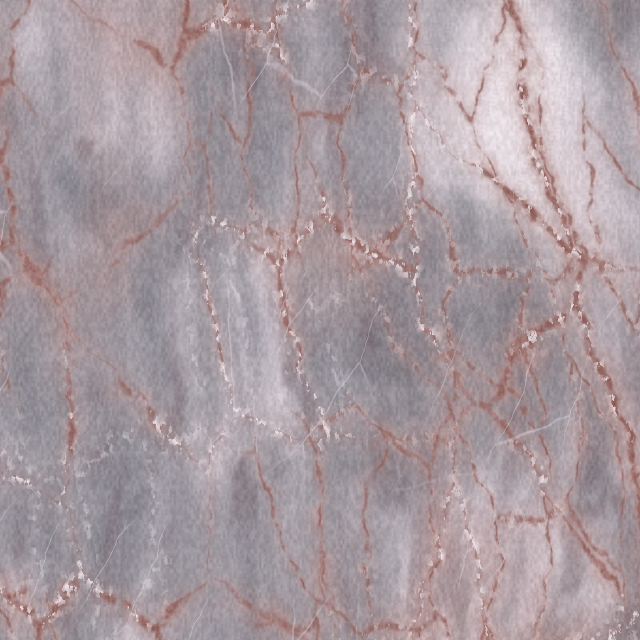
Reproduce this texture procedurally as a three.js fragment shader.

```glsl
varying vec2 vUv;

// Stone colours
const vec3 SLATE = vec3(0.50, 0.49, 0.525);
const vec3 GREY = vec3(0.625, 0.607, 0.64);
const vec3 PALE = vec3(0.80, 0.765, 0.80);
const vec3 WHITE = vec3(0.93, 0.90, 0.92);
const vec3 BLUSH = vec3(0.715, 0.575, 0.565);
const vec3 RUST = vec3(0.56, 0.375, 0.355);
const vec3 PLUM = vec3(0.45, 0.39, 0.42);

// Sizes in canvas units, scales in repeats across the canvas
const vec2 VEIN_SCALE = vec2(5.4, 2.8);
const vec2 BRANCH_SCALE = vec2(11.0, 3.8);
const vec2 HAIR_SCALE = vec2(9.0, 3.0);
const vec2 STREAK_SCALE = vec2(14.0, 2.4);
const vec2 GRAIN_SCALE = vec2(300.0, 130.0);
const float VEIN_WIDTH = 0.0045;
const float BRANCH_WIDTH = 0.0026;
const float HAIR_WIDTH = 0.0011;
const float HALO_WIDTH = 0.014;
const float GRAIN_CONTRAST = 0.085;
const float LEAN = 0.16;

float hash(vec2 p) {
  return fract(sin(dot(p, vec2(127.1, 311.7))) * 43758.5453);
}

vec2 hash2(vec2 p) {
  return vec2(hash(p), hash(p + 37.3));
}

float noise(vec2 p) {
  vec2 i = floor(p), f = fract(p);
  f = f * f * (3.0 - 2.0 * f);
  return mix(mix(hash(i), hash(i + vec2(1.0, 0.0)), f.x),
             mix(hash(i + vec2(0.0, 1.0)), hash(i + 1.0), f.x), f.y);
}

float fbm(vec2 p) {
  float sum = 0.0, amp = 0.533;
  for (int i = 0; i < 4; i++) {
    sum += amp * noise(p);
    p = mat2(1.6, 1.2, -1.2, 1.6) * p + 17.7;
    amp *= 0.5;
  }
  return sum;
}

// Vertical streaks keep their direction through all octaves
float streaks(vec2 p) {
  return 0.5 * noise(p) + 0.3 * noise(p * 2.1 + 9.2) + 0.2 * noise(p * 4.3 + 4.7);
}

// Distance to the nearest border of irregular cells, in canvas units
float crackDistance(vec2 p, vec2 scale) {
  p *= scale;
  vec2 cell = floor(p), f = fract(p), nearest = vec2(0.0);
  float best = 8.0, edge = 8.0;
  for (int y = -1; y <= 1; y++) for (int x = -1; x <= 1; x++) {
    vec2 g = vec2(float(x), float(y));
    vec2 r = g + hash2(cell + g) - f;
    if (dot(r, r) < best) { best = dot(r, r); nearest = r; }
  }
  for (int y = -2; y <= 2; y++) for (int x = -2; x <= 2; x++) {
    vec2 g = vec2(float(x), float(y));
    vec2 r = g + hash2(cell + g) - f;
    vec2 d = r - nearest;
    if (dot(d, d) > 0.0001) edge = min(edge, dot(0.5 * (r + nearest), normalize(d)));
  }
  return edge / scale.x;
}

float line(float d, float width) {
  return 1.0 - smoothstep(width * 0.2, width * 1.4, d);
}

void main() {
  vec2 p = vUv;
  vec2 bend = vec2(fbm(p * 3.5 + 3.1), fbm(p * 3.5 + 51.4)) - 0.5;
  vec2 jag = vec2(fbm(p * 30.0 + 8.3), fbm(p * 30.0 + 71.9)) - 0.5;
  vec2 q = p + vec2(LEAN * p.y, 0.0) + 0.10 * bend + 0.024 * jag;

  // Clouded grey body with soft vertical streaks
  float cloud = fbm(p * vec2(4.0, 2.4) + 2.0 * bend + 12.0);
  float streak = streaks((p + 0.12 * bend) * STREAK_SCALE + 5.0);
  float tone = 0.6 * cloud + 0.4 * streak;
  vec3 col = mix(SLATE, GREY, smoothstep(0.28, 0.53, tone));
  col = mix(col, PALE, smoothstep(0.48, 0.69, tone));
  float plum = smoothstep(0.58, 0.80, streaks(p * vec2(17.0, 4.5) + 2.0 * bend + 63.0));
  col = mix(col, PLUM, 0.45 * plum);

  // Milky patch towards the upper right
  vec2 m = (p - vec2(0.83, 0.84)) / vec2(0.12, 0.26) + 1.2 * bend;
  float milk = exp(-dot(m, m)) * smoothstep(0.2, 0.55, 0.5 * (cloud + streak));
  col = mix(col, WHITE, 0.9 * milk);

  // Vein networks, broken up along their length
  float vein = crackDistance(q, VEIN_SCALE);
  float branch = crackDistance(q + 0.04 * bend + 7.3, BRANCH_SCALE);
  float strength = smoothstep(0.25, 0.70, noise(p * 6.0 + 21.0));
  float branching = smoothstep(0.46, 0.74, noise(p * 4.2 + 44.0) + 0.12 * p.x);
  float rough = fbm(p * 70.0 + 13.0);

  // Blush stain spreading around the veins
  float stain = exp(-vein / HALO_WIDTH) * (0.35 + 0.65 * strength);
  stain += 0.55 * branching * exp(-branch / (0.7 * HALO_WIDTH));
  float wash = smoothstep(0.50, 0.74, fbm(p * vec2(6.0, 3.5) + 90.0) + 0.12 * p.x - 0.03);
  stain = clamp(stain * (0.3 + 1.2 * rough) + 0.34 * wash, 0.0, 1.0);
  col = mix(col, BLUSH, 0.85 * stain);

  // Rust cores
  float core = line(vein, VEIN_WIDTH * (0.3 + strength)) * (0.3 + 0.7 * strength);
  core = max(core, 0.75 * branching * line(branch, BRANCH_WIDTH));
  col = mix(col, RUST, 0.9 * core * smoothstep(0.22, 0.62, rough));

  // Pale crust flaking off some veins
  float crustZone = smoothstep(0.50, 0.70, noise(p * 5.0 + 33.0) + 0.16 * p.x);
  float crust = exp(-min(vein, branch + 0.005) / 0.006) * crustZone;
  crust *= smoothstep(0.52, 0.64, fbm(p * vec2(150.0, 100.0) + 6.0));
  col = mix(col, WHITE, 0.9 * crust);

  // Fine white slanting hairlines
  vec2 h = p + vec2(-0.40 * p.y, 0.0) + 0.06 * bend + 0.012 * jag;
  float hair = line(crackDistance(h + 3.7, HAIR_SCALE), HAIR_WIDTH);
  hair *= smoothstep(0.45, 0.80, noise(p * 8.0 + 81.0));
  col = mix(col, PALE, 0.55 * hair);

  // Fine upright grain
  float grain = noise(p * GRAIN_SCALE) + 0.5 * noise(p * GRAIN_SCALE.xx + 19.0) - 0.75;
  col += GRAIN_CONTRAST * grain;

  gl_FragColor = vec4(clamp(col, 0.0, 1.0), 1.0);
}
```
